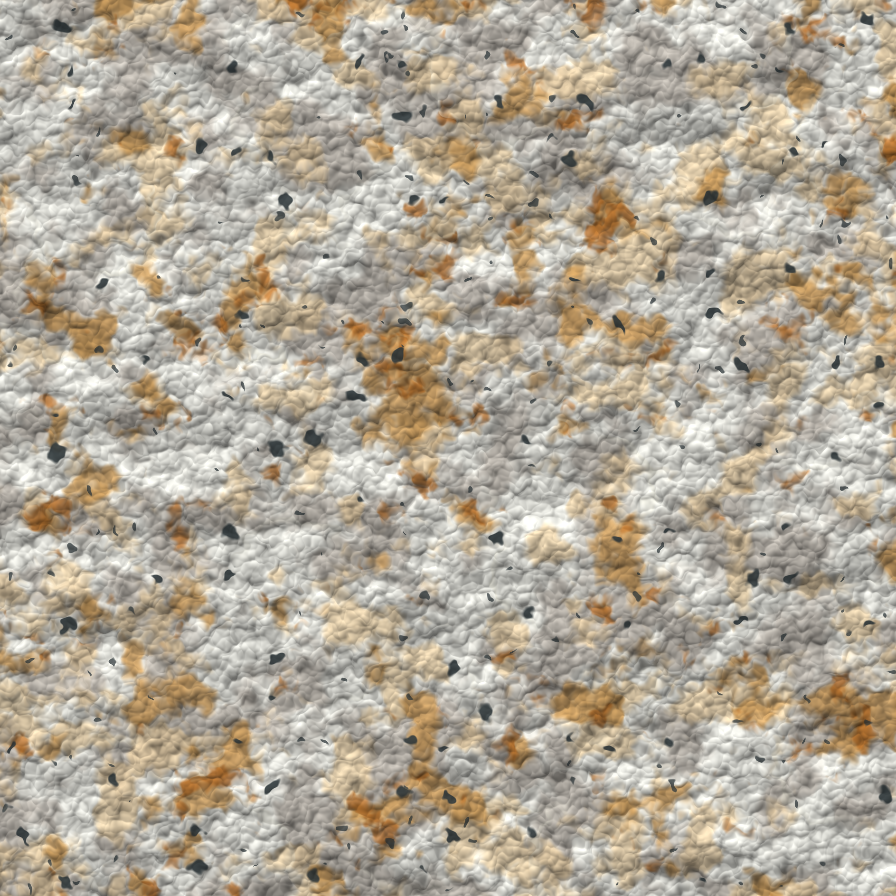
This texture is drawn by a WebGL 1 fragment shader. Its source:

```glsl
precision highp float;
// Rough pale granite: bumpy white and grey grains, ochre stains, black mica specks.
uniform vec2 u_resolution;

float hash(vec2 p) {
  return fract(sin(dot(p, vec2(127.1, 311.7))) * 43758.5453);
}

vec2 hash2(vec2 p) {
  return vec2(hash(p), hash(p + 57.3));
}

float noise(vec2 p) {
  vec2 i = floor(p), f = fract(p);
  f = f * f * (3.0 - 2.0 * f);
  return mix(mix(hash(i), hash(i + vec2(1, 0)), f.x),
             mix(hash(i + vec2(0, 1)), hash(i + vec2(1, 1)), f.x), f.y);
}

float fbm(vec2 p) {
  float sum = 0.0, amp = 0.5;
  for (int i = 0; i < 4; i++) {
    sum += amp * noise(p);
    p = mat2(1.6, 1.2, -1.2, 1.6) * p + 11.7;
    amp *= 0.52;
  }
  return sum / 0.966;
}

// Rounded grains of mixed size with soft creases between them.
float domes(vec2 p) {
  vec2 cell = floor(p);
  float sum = 0.0;
  for (int y = -1; y <= 1; y++) {
    for (int x = -1; x <= 1; x++) {
      vec2 c = cell + vec2(x, y);
      vec2 d = c + hash2(c) - p;
      sum += (0.3 + hash(c + 9.1)) * exp(-9.0 * dot(d, d));
    }
  }
  return log(sum + 0.001) / 9.0;
}

float height(vec2 p) {
  return 0.045 * noise(p * vec2(13.0, 18.0))
       + 0.75 / 32.0 * domes(p * 32.0)
       + 0.75 / 74.0 * domes(p * 74.0 + 5.0)
       + 0.65 / 145.0 * domes(p * 145.0 + 23.0);
}

// One ragged, stretched flake in some of the cells.
float specks(vec2 p, float share) {
  vec2 cell = floor(p);
  vec2 d = fract(p) - 0.28 - 0.44 * hash2(cell + 3.7);
  float a = 6.283 * hash(cell + 8.2);
  d = mat2(cos(a), -sin(a), sin(a), cos(a)) * d;
  d.y *= 1.0 + 1.3 * hash(cell + 6.4);
  float radius = mix(0.09, 0.22, hash(cell + 1.9));
  return step(hash(cell + 4.4), share) * (1.0 - smoothstep(-0.04, 0.05, length(d) - radius));
}

// Faint broken arcs left by chipped flakes.
float chips(vec2 p) {
  vec2 cell = floor(p);
  float line = 0.0;
  for (int y = -1; y <= 1; y++) {
    for (int x = -1; x <= 1; x++) {
      vec2 c = cell + vec2(x, y);
      vec2 d = p - c - hash2(c + 31.0);
      float r = length(d) - mix(0.3, 0.5, hash(c + 2.6));
      float a = 6.283 * hash(c + 7.5);
      float arc = smoothstep(0.1, 0.7, dot(normalize(d + 0.0001), vec2(cos(a), sin(a))));
      line = max(line, arc * smoothstep(-0.06, -0.005, r) * (1.0 - smoothstep(0.0, 0.015, r)));
    }
  }
  return line;
}

void main() {
  vec2 uv = gl_FragCoord.xy / min(u_resolution.x, u_resolution.y);
  vec2 ragged = vec2(noise(uv * 95.0), noise(uv * 95.0 + 40.0)) - 0.5;
  vec2 p = uv + 0.007 * ragged;

  // Mineral patches
  vec3 color = mix(vec3(0.66, 0.64, 0.61), vec3(0.81, 0.81, 0.785),
                   smoothstep(0.36, 0.58, fbm(p * 21.0)));
  color = mix(color, vec3(0.80, 0.70, 0.54), 0.7 * smoothstep(0.50, 0.67, fbm(p * 23.0 + 17.0)));
  float stain = fbm(p * 19.0 + 43.0);
  color = mix(color, vec3(0.67, 0.49, 0.25), 0.75 * smoothstep(0.60, 0.73, stain));
  color = mix(color, vec3(0.60, 0.34, 0.10),
              0.7 * smoothstep(0.62, 0.75, fbm(p * 30.0 + 71.0)) * smoothstep(0.48, 0.6, stain));
  color = mix(color, vec3(0.82, 0.81, 0.75), 0.45 * chips(uv * 6.0 + 0.1 * ragged) * noise(uv * 17.0));

  // Relief lit from above, with darker creases and fine grit
  float slope = (height(p) - height(p + 0.0016 * vec2(-0.3, 0.95))) / 0.0016;
  float shade = 0.965 + 0.19 * clamp(slope, -1.7, 1.5);
  shade += 0.3 * (domes(p * 74.0 + 5.0) + 0.14);
  shade += 0.10 * (noise(uv * 230.0) - 0.5);
  color *= shade;

  // Mica specks
  vec2 q = uv + 0.009 * (vec2(noise(uv * 130.0 + 7.0), noise(uv * 130.0 + 90.0)) - 0.5);
  float mica = max(0.9 * specks(q * 21.0, 0.22), 0.75 * specks(q * 43.0 + 13.0, 0.09));
  color = mix(color, vec3(0.16, 0.19, 0.20) * (0.6 + 0.5 * shade), mica);

  gl_FragColor = vec4(color, 1.0);
}
```
